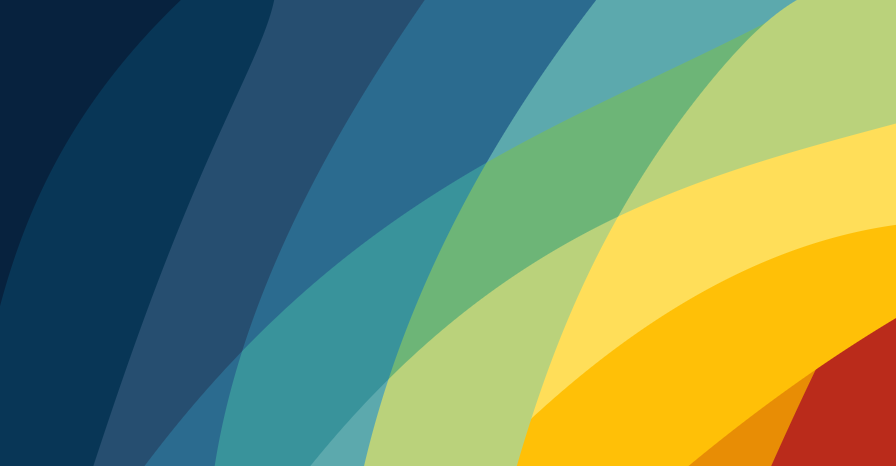
Write a WebGL 1 fragment shader that draws this background.

```glsl
precision highp float;
// Overlapping curved bands sweeping from navy at the left to red at the lower right.

uniform vec2 u_resolution;

// Colours, cool to warm
const vec3 MIDNIGHT = vec3(0.027, 0.133, 0.243);
const vec3 NAVY     = vec3(0.031, 0.212, 0.337);
const vec3 SLATE    = vec3(0.149, 0.306, 0.439);
const vec3 BLUE     = vec3(0.169, 0.420, 0.561);
const vec3 TEAL     = vec3(0.224, 0.576, 0.608);
const vec3 AQUA     = vec3(0.361, 0.663, 0.678);
const vec3 GREEN    = vec3(0.427, 0.710, 0.467);
const vec3 LIME     = vec3(0.729, 0.824, 0.482);
const vec3 LEMON    = vec3(1.000, 0.871, 0.349);
const vec3 AMBER    = vec3(1.000, 0.753, 0.027);
const vec3 ORANGE   = vec3(0.910, 0.553, 0.020);
const vec3 RED      = vec3(0.729, 0.169, 0.106);

// Steep edges: x at depths 0, 1/3, 2/3 and 1 below the top
const vec4 NAVY_EDGE  = vec4(0.2018, 0.0664, -0.0013, -0.0352);
const vec4 SLATE_EDGE = vec4(0.3216, 0.2344, 0.1641, 0.1042);
const vec4 BLUE_EDGE  = vec4(0.4740, 0.3659, 0.2858, 0.2396);
const vec4 AQUA_EDGE  = vec4(0.6654, 0.5478, 0.4618, 0.4063);
const vec4 LIME_EDGE  = vec4(0.8750, 0.7318, 0.6380, 0.5768);
const vec4 RED_EDGE   = vec4(1.1393, 1.0352, 0.9427, 0.8607);

// Sweeping arcs: depth at x = 0, 1/3, 2/3 and 1
const vec4 OUTER_ARC  = vec4(1.4933, 0.6368, 0.2245, -0.1125);
const vec4 MIDDLE_ARC = vec4(2.2338, 1.0315, 0.4868, 0.2650);
const vec4 AMBER_ARC  = vec4(2.5995, 1.4838, 0.7775, 0.4825);
const vec4 INNER_ARC  = vec4(2.7860, 1.8730, 1.1718, 0.6825);

// Extra bend near the start of an edge: amount and decay rate
const vec2 STRAIGHT   = vec2(0.0, 1.0);
const vec2 SLATE_BEND = vec2(-0.0156, 12.0);
const vec2 LIME_BEND  = vec2(0.0143, 25.0);

const float SLOPE_STEP = 0.002;

// Cubic through four evenly spaced knots, plus a decaying bend
float curve(vec4 knots, vec2 bend, float t) {
  float s = 3.0 * t;
  vec3 first = knots.yzw - knots.xyz;
  vec2 second = first.yz - first.xy;
  float third = second.y - second.x;
  float cubic = knots.x + s * (first.x + (s - 1.0) * 0.5
              * (second.x + (s - 2.0) / 3.0 * third));
  return cubic + bend.x * exp(-bend.y * t);
}

// Smoothed coverage of the side where p.x exceeds the curve over p.y
float beyond(vec2 p, vec2 pixel, vec4 knots, vec2 bend) {
  float slope = (curve(knots, bend, p.y + SLOPE_STEP)
               - curve(knots, bend, p.y - SLOPE_STEP)) / (2.0 * SLOPE_STEP);
  float width = length(vec2(pixel.x, slope * pixel.y));
  return clamp((p.x - curve(knots, bend, p.y)) / width + 0.5, 0.0, 1.0);
}

float rightOf(vec2 p, vec2 pixel, vec4 knots, vec2 bend) {
  return beyond(p, pixel, knots, bend);
}

float below(vec2 p, vec2 pixel, vec4 knots) {
  return beyond(p.yx, pixel.yx, knots, STRAIGHT);
}

void main() {
  // Canvas position, with y measured as depth from the top
  vec2 pixel = 1.0 / u_resolution;
  vec2 p = gl_FragCoord.xy * pixel;
  p.y = 1.0 - p.y;

  // Arc coverage
  float outer  = below(p, pixel, OUTER_ARC);
  float middle = below(p, pixel, MIDDLE_ARC);
  float amber  = below(p, pixel, AMBER_ARC);
  float inner  = below(p, pixel, INNER_ARC);

  // Colours inside each steep band, split by the arcs
  vec3 slateBand = mix(SLATE, BLUE, outer);
  vec3 blueBand  = mix(mix(BLUE, TEAL, outer), AQUA, middle);
  vec3 aquaBand  = mix(mix(AQUA, GREEN, outer), LIME, middle);
  vec3 core      = mix(ORANGE, RED, rightOf(p, pixel, RED_EDGE, STRAIGHT));
  vec3 warmBand  = mix(mix(mix(LIME, LEMON, middle), AMBER, amber), core, inner);

  // Bands layered from left to right
  vec3 color = MIDNIGHT;
  color = mix(color, NAVY, rightOf(p, pixel, NAVY_EDGE, STRAIGHT));
  color = mix(color, slateBand, rightOf(p, pixel, SLATE_EDGE, SLATE_BEND));
  color = mix(color, blueBand, rightOf(p, pixel, BLUE_EDGE, STRAIGHT));
  color = mix(color, aquaBand, rightOf(p, pixel, AQUA_EDGE, STRAIGHT));
  color = mix(color, warmBand, rightOf(p, pixel, LIME_EDGE, LIME_BEND));
  gl_FragColor = vec4(color, 1.0);
}
```
